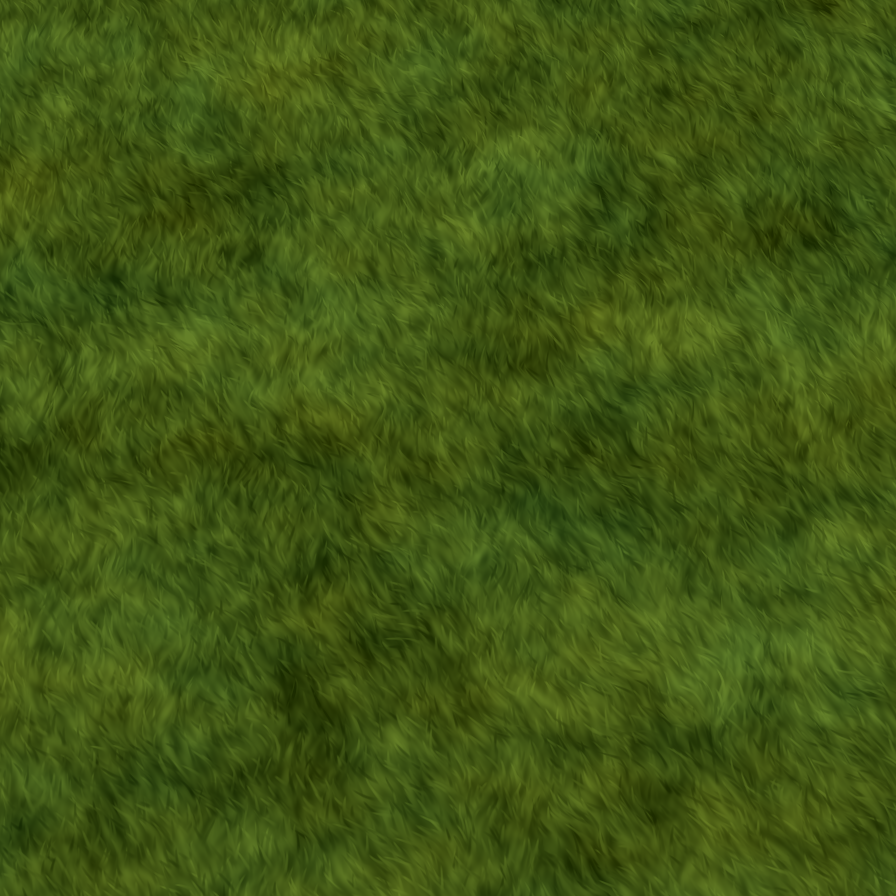
A WebGL 2 fragment shader for this texture:

```glsl
#version 300 es
precision highp float;
// A meadow of soft, wind-leaned grass seen at a slant. Broad patches, tufts and
// clumps of gradient noise set the tone, stretched noise gives fine streaks, and
// layers of scattered curved blades lie on top.

uniform vec2 u_resolution;
out vec4 fragColor;

const vec3 MEAN_GREEN = vec3(0.251, 0.337, 0.077);
const vec3 TONE_STEP = vec3(0.046, 0.052, 0.024);   // colour change per unit of tone
const vec3 WARM_SHIFT = vec3(0.010, 0.000, -0.007); // olive (+) to blue-green (-)
const float RECESSION = 0.4;      // how much finer the grass gets at the top
const float LEAN = 0.48;          // mean lean to the left, radians
const float LEAN_SWAY = 0.22;     // slow change of lean over the field
const float LEAN_JITTER = 1.15;   // spread of lean between blades
const float BLADE_CELL = 0.026;
const float BLADE_LENGTH = 0.039;
const float BLADE_WIDTH = 0.0039; // half width at the root
const float BLADE_OPACITY = 0.75;
const int BLADE_LAYERS = 6;
const float PATCH_TONE = 0.66;
const float TUFT_TONE = 0.52;
const float CLUMP_TONE = 0.32;
const float STREAK_TONE = 0.55;
const float GRASS_TONE = 1.25;    // contrast of streaks and blades together

// Integer hash giving three values in 0..1
vec3 hash3(vec2 cell, float seed) {
    uvec3 v = uvec3(ivec3(vec3(cell, seed)) + 4096);
    v = v * 1664525u + 1013904223u;
    v.x += v.y * v.z; v.y += v.z * v.x; v.z += v.x * v.y;
    v ^= v >> 16u;
    v.x += v.y * v.z; v.y += v.z * v.x; v.z += v.x * v.y;
    return vec3(v >> 8u) / 16777216.0;
}

float cornerSlope(vec2 cell, vec2 offset, float seed) {
    float angle = 6.28318 * hash3(cell, seed).x;
    return dot(vec2(cos(angle), sin(angle)), offset);
}

// Gradient noise scaled to a spread of about one
float gradientNoise(vec2 p, float seed) {
    vec2 i = floor(p), f = p - i;
    vec2 u = f * f * f * (f * (f * 6.0 - 15.0) + 10.0);
    vec2 e = vec2(1.0, 0.0);
    float low = mix(cornerSlope(i, f, seed), cornerSlope(i + e.xy, f - e.xy, seed), u.x);
    float high = mix(cornerSlope(i + e.yx, f - e.yx, seed), cornerSlope(i + e.xx, f - e.xx, seed), u.x);
    return 4.0 * mix(low, high, u.y);
}

float fractalNoise(vec2 p, float seed) {
    return 0.75 * gradientNoise(p, seed)
         + 0.50 * gradientNoise(p * 2.1 + 3.7, seed + 1.0)
         + 0.35 * gradientNoise(p * 4.3 + 8.1, seed + 2.0);
}

// Coordinates across (x) and along (y) a stem leaning left by an angle
vec2 stemFrame(vec2 p, float lean) {
    float c = cos(lean), s = sin(lean);
    return vec2(c * p.x + s * p.y, c * p.y - s * p.x);
}

// Thin streaks of two leans, blended by the local sway
float streaks(vec2 p, float sway) {
    vec2 leftward = stemFrame(p, LEAN + 0.12) * vec2(105.0, 30.0);
    vec2 rightward = stemFrame(p, -0.3) * vec2(105.0, 34.0);
    float blend = smoothstep(-1.3, 0.2, sway);
    return mix(gradientNoise(rightward, 21.0), gradientNoise(leftward, 22.0), blend);
}

// Lays one layer of scattered blades over the tone
float layBlades(float tone, vec2 p, float sway, float seed) {
    vec2 grid = p / BLADE_CELL + seed * vec2(0.37, 0.61);
    vec2 home = floor(grid);
    for (int row = 1; row >= -1; row--) {
        for (int column = -1; column <= 1; column++) {
            vec2 cell = home + vec2(column, row);
            vec3 place = hash3(cell, seed);
            vec3 look = hash3(cell, seed + 50.0);
            float lean = LEAN + LEAN_SWAY * sway + LEAN_JITTER * (place.z - 0.5);
            float size = BLADE_LENGTH * mix(0.5, 1.0, look.x);
            vec2 q = stemFrame((grid - cell - place.xy) * BLADE_CELL, lean);
            float along = q.y / size + 0.5;
            float bend = (look.y - 0.5) * 0.25 * size;
            float across = abs(q.x - bend * (along * along - 0.3));
            float width = BLADE_WIDTH * (1.0 - 0.6 * clamp(along, 0.0, 1.0));
            float cover = 1.0 - smoothstep(0.1 * width, width, across);
            cover *= smoothstep(0.0, 0.4, along) * (1.0 - smoothstep(0.75, 1.0, along));
            float bladeTone = 2.9 * (look.z - 0.5) + 0.9 * (along - 0.45);
            tone = mix(tone, bladeTone, cover * BLADE_OPACITY);
        }
    }
    return tone;
}

void main() {
    vec2 p = gl_FragCoord.xy / u_resolution.y;
    // Ground plane: features shrink toward the top
    vec2 ground = vec2((p.x - 0.5) * (1.0 + RECESSION * p.y),
                       p.y + 0.5 * RECESSION * p.y * p.y);
    float sway = gradientNoise(ground * vec2(7.0, 9.0), 1.0);
    vec2 ruffle = 0.002 * vec2(gradientNoise(ground * 19.0, 2.0), gradientNoise(ground * 19.0, 3.0));
    vec2 bent = ground + ruffle;

    // Broad patches, leaning tufts with deep gaps between them, small clumps
    float patches = fractalNoise(bent * vec2(3.2, 5.0), 4.0);
    float tufts = fractalNoise(stemFrame(bent, 0.35) * vec2(17.0, 12.0), 8.0);
    float gaps = smoothstep(1.3, 2.6, gradientNoise(bent * vec2(11.0, 14.0), 12.0));
    float clumps = gradientNoise(stemFrame(bent, LEAN) * vec2(54.0, 30.0), 18.0);

    // Fine grass
    float grass = STREAK_TONE * streaks(bent, sway);
    for (int layer = 0; layer < BLADE_LAYERS; layer++)
        grass = layBlades(grass, bent, sway, float(layer) + 30.0);

    float tone = PATCH_TONE * patches + TUFT_TONE * tufts + CLUMP_TONE * clumps
               + GRASS_TONE * grass - 0.9 * gaps;
    tone = clamp(tone, -3.2, 3.2);
    float warmth = fractalNoise(bent * vec2(4.0, 6.0), 15.0);
    vec3 colour = MEAN_GREEN + TONE_STEP * tone + WARM_SHIFT * warmth;
    fragColor = vec4(clamp(colour, 0.0, 1.0), 1.0);
}
```
